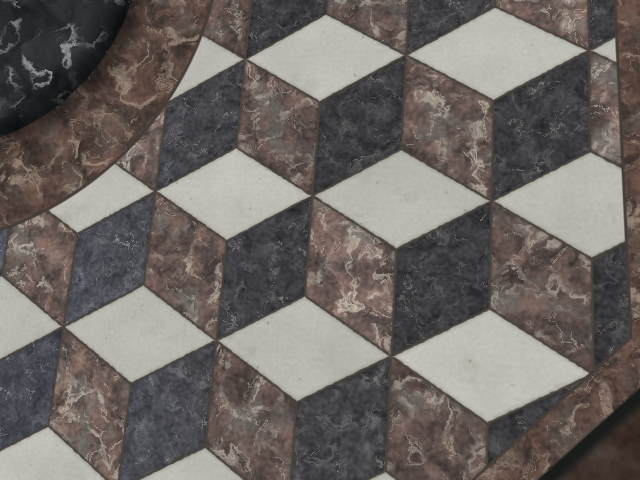
Reproduce this pattern procedurally as a Shadertoy shader.

```glsl
vec2 hash2(vec2 p) {
    p = vec2(dot(p, vec2(127.1, 311.7)), dot(p, vec2(269.5, 183.3)));
    return 2.0 * fract(sin(p) * 43758.55) - 1.0;
}

float gradientNoise(vec2 p) {
    vec2 i = floor(p), f = fract(p), e = vec2(0, 1);
    vec2 u = f * f * f * (f * (f * 6.0 - 15.0) + 10.0);
    float low = mix(dot(hash2(i), f), dot(hash2(i + e.yx), f - e.yx), u.x);
    float high = mix(dot(hash2(i + e), f - e), dot(hash2(i + 1.0), f - 1.0), u.x);
    return mix(low, high, u.y);
}

float fbm(vec2 p) {
    float sum = 0.0, amp = 0.7;
    for (int i = 0; i < 5; i++) {
        sum += amp * gradientNoise(p);
        p = mat2(1.6, 1.2, -1.2, 1.6) * p + 5.3;
        amp *= 0.55;
    }
    return sum;
}

vec2 warp(vec2 p) {
    return p + 0.7 * vec2(fbm(p), fbm(p + 9.2));
}

// Broken veins follow the zero lines of warped noise
float veins(vec2 p, float width) {
    float line = 1.0 - smoothstep(0.0, width, abs(fbm(p)));
    return line * smoothstep(-0.1, 0.25, gradientNoise(p * 1.3 + 31.0));
}

vec3 whiteMarble(vec2 p) {
    vec3 c = vec3(0.73, 0.73, 0.70) + 0.06 * fbm(p * 3.0) + 0.035 * gradientNoise(p * 45.0);
    c = mix(c, vec3(0.62, 0.60, 0.55), 0.4 * smoothstep(0.1, 0.5, fbm(p * 4.0 + 3.0)));
    return mix(c, vec3(0.50, 0.46, 0.38), 0.4 * smoothstep(0.38, 0.6, gradientNoise(p * 28.0)));
}

vec3 darkMarble(vec2 p) {
    vec2 w = warp(p * 7.0);
    vec3 c = vec3(0.245, 0.24, 0.25) + 0.16 * fbm(w * 1.5) + 0.08 * gradientNoise(p * 40.0);
    c = mix(c, vec3(0.43, 0.43, 0.43), 0.55 * veins(w + 20.0, 0.09));
    return mix(c, vec3(0.60, 0.59, 0.57), 0.6 * veins(w * 0.8 + 50.0, 0.025));
}

vec3 brownBreccia(vec2 p) {
    vec2 w = warp(p * 4.5);
    vec3 c = mix(vec3(0.27, 0.24, 0.23), vec3(0.50, 0.41, 0.38), smoothstep(-0.45, 0.45, fbm(w * 1.6)));
    c = mix(c, vec3(0.43, 0.42, 0.40), 0.7 * smoothstep(0.0, 0.3, fbm(p * 4.0 + 4.0)));
    float calcite = max(veins(w + 12.0, 0.1), smoothstep(0.25, 0.42, fbm(w * 1.3 + 40.0)));
    calcite = max(calcite, 0.8 * veins(w * 1.7 + 70.0, 0.06));
    c = mix(c, vec3(0.71, 0.68, 0.63), 0.8 * calcite);
    return c + 0.09 * gradientNoise(p * 38.0);
}

// Nearest cube centre of the staggered rows
vec2 cubeCenter(vec2 w, vec2 metric) {
    vec2 period = vec2(1, 2), even = vec2(0.5, 1.0 / 3.0), odd = vec2(0.0, 4.0 / 3.0);
    vec2 a = even + period * round((w - even) / period);
    vec2 b = odd + period * round((w - odd) / period);
    return length((w - a) * metric) < length((w - b) * metric) ? a : b;
}

vec3 cubeFloor(vec2 q, float aa) {
    // Perspective from floor lattice to canvas, inverted
    mat3 view = mat3(0.3056, -0.0168, -0.066, -0.0538, 0.2832, -0.047, 0.651, 0.408, 1.0);
    vec3 h = inverse(view) * vec3(q, 1.0);
    vec2 lattice = h.xy / h.z, metric = vec2(1.0, 0.866);
    vec2 center = cubeCenter(lattice, metric);
    vec2 d = (lattice - center) * metric;
    float ax = abs(d.x), slant = 0.5 * ax + 0.866 * d.y;

    // Three faces, each cut from its own piece of stone
    float face = slant < 0.0 ? 0.0 : d.x < 0.0 ? 1.0 : 2.0;
    vec2 rnd = hash2(round(center * vec2(2, 1)) + 17.0 * face);
    vec2 p = lattice * metric + 15.0 * rnd;
    vec3 c;
    if (face < 0.5) c = whiteMarble(p);
    else if (face < 1.5) c = brownBreccia(p);
    else c = darkMarble(p) + vec3(0.05, 0.065, 0.085) * smoothstep(0.7, 0.0, q.x);
    c *= 1.0 + (face < 0.5 ? 0.03 : 0.11) * rnd.y;

    // Worn joints
    float edge = 0.5 - max(ax, dot(abs(d), vec2(0.5, 0.866)));
    edge = min(edge, abs(slant));
    if (d.y > 0.0) edge = min(edge, ax);
    edge += 0.006 * gradientNoise(lattice * 35.0);
    c *= 0.88 + 0.12 * smoothstep(0.0, 0.03, edge);
    return mix(vec3(0.29, 0.265, 0.24), c, smoothstep(0.006 - aa, 0.006 + aa, edge));
}

void mainImage(out vec4 fragColor, in vec2 fragCoord) {
    float px = 1.0 / iResolution.y;
    vec2 q = vec2(fragCoord.x, iResolution.y - fragCoord.y) * px;
    vec3 color = cubeFloor(q, 2.5 * px);

    // Stone border: curved at upper left, straight at the right
    float band = dot(q, vec2(0.67, 0.743)) - 1.403;
    float curve = 0.691 - length(q + vec2(0.226, 0.174));
    float border = max(max(curve, q.x - 1.281 - 0.048 * q.y), band);
    vec3 borderStone = brownBreccia(q * 2.6 + 6.0) * vec3(0.86, 0.81, 0.78);
    color = mix(color, borderStone, smoothstep(-px, px, border));
    color = mix(vec3(0.27, 0.24, 0.22), color, smoothstep(0.001, 0.001 + 2.0 * px, abs(border)));

    // Dark step beyond the lower right band
    vec3 stepStone = vec3(0.24, 0.19, 0.17) + 0.16 * fbm(q * 14.0);
    stepStone = mix(vec3(0.10, 0.11, 0.10), stepStone, smoothstep(0.015, 0.045, band - 0.09));
    color = mix(color, stepStone, smoothstep(-0.004, 0.004, band - 0.09));

    // Rounded plinth with a contact shadow
    float plinth = 0.453 - length(q + vec2(0.156, 0.139));
    color *= 1.0 - 0.45 * smoothstep(-0.06, 0.0, plinth);
    vec2 w = warp(q * 14.0);
    vec3 plinthStone = vec3(0.17, 0.18, 0.19) + 0.16 * fbm(w);
    plinthStone = mix(plinthStone, vec3(0.66, 0.67, 0.67), 0.8 * veins(w + 3.0, 0.12));
    plinthStone *= 0.4 + 0.6 * smoothstep(0.0, 0.07, plinth);
    color = mix(color, plinthStone, smoothstep(-px, px, plinth));

    fragColor = vec4(clamp(color, 0.0, 1.0), 1.0);
}
```
